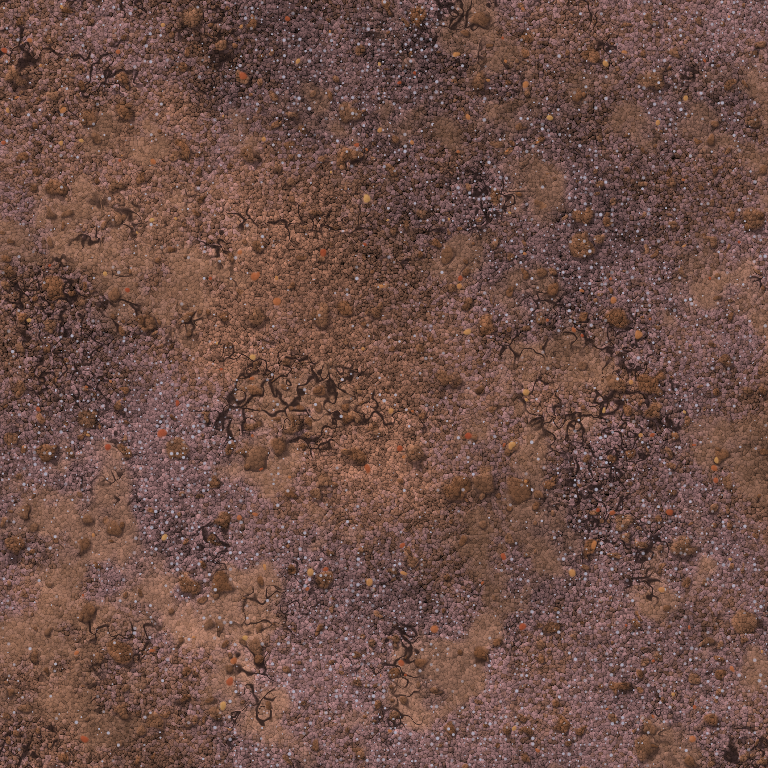
Write a WebGL 1 fragment shader that draws this texture.

```glsl
precision highp float;
// Draws dry reddish-brown soil: fine grit, dusty patches, clods, crevices and pale mineral specks.
uniform vec2 u_resolution;

const vec3 EARTH = vec3(0.430, 0.300, 0.242);
const vec3 MAUVE = vec3(0.405, 0.302, 0.300);
const vec3 DUST = vec3(0.515, 0.372, 0.295);
const vec3 CLOD = vec3(0.47, 0.305, 0.205);
const vec3 RUST = vec3(0.58, 0.25, 0.16);
const vec3 OCHRE = vec3(0.74, 0.56, 0.34);
const vec3 MINERAL = vec3(0.69, 0.68, 0.74);
const vec3 CREVICE = vec3(0.13, 0.09, 0.085);
const vec2 LIGHT = vec2(-0.45, 0.89);

vec2 hash2(vec2 p) {
  vec3 q = fract(p.xyx * vec3(0.1031, 0.1030, 0.0973));
  q += dot(q, q.yzx + 33.33);
  return fract((q.xx + q.yz) * q.zy);
}

// Nearest cell: xy = offset from its centre, z = distance to the border, w = random id.
vec4 cells(vec2 p) {
  vec2 base = floor(p);
  vec4 nearest = vec4(0.0);
  float first = 9.0;
  float second = 9.0;
  for (int y = -1; y <= 1; y++) {
    for (int x = -1; x <= 1; x++) {
      vec2 cell = base + vec2(float(x), float(y));
      vec2 offset = p - cell - hash2(cell);
      float d = length(offset);
      if (d < first) {
        second = first;
        first = d;
        nearest = vec4(offset, 0.0, hash2(cell + 71.0).x);
      } else {
        second = min(second, d);
      }
    }
  }
  nearest.z = second - first;
  return nearest;
}

// Cell values blended by distance into soft blotches, 0 to 1.
float softCells(vec2 p) {
  vec2 base = floor(p);
  float total = 0.0;
  float weights = 0.0;
  for (int y = -1; y <= 1; y++) {
    for (int x = -1; x <= 1; x++) {
      vec2 cell = base + vec2(float(x), float(y));
      vec2 offset = p - cell - hash2(cell);
      float weight = exp(-5.0 * dot(offset, offset));
      total += weight * hash2(cell + 37.0).y;
      weights += weight;
    }
  }
  return total / weights;
}

float blotches(vec2 p) {
  return 0.5 * softCells(p) + 0.3 * softCells(p * 2.3 + 17.0) + 0.2 * softCells(p * 5.1 + 41.0);
}

// Sparse round bits: xy = offset in radii, z = random id, w = 1 where one exists.
vec4 scatter(vec2 p, float share) {
  vec2 cell = floor(p);
  vec2 pick = hash2(cell + 13.0);
  float radius = mix(0.13, 0.34, pick.y * pick.y);
  vec2 centre = mix(vec2(radius), vec2(1.0 - radius), hash2(cell + 59.0));
  return vec4((p - cell - centre) / radius, hash2(cell + 97.0).x, step(pick.x, share));
}

float disc(vec2 offset, float softness) {
  return 1.0 - smoothstep(1.0 - softness, 1.0 + softness, length(offset));
}

// Relative brightness of a layer of lit grains with dark gaps.
float grit(vec4 grain, float variety, float relief, float gap) {
  float gapMask = 1.0 - smoothstep(0.0, 0.28, grain.z);
  return variety * (grain.w - 0.5) + relief * dot(grain.xy, LIGHT) - gap * (gapMask - 0.3);
}

// Lays domed clods and their cast shadows over the ground.
vec3 addClods(vec3 ground, vec2 p, float share, float texture) {
  vec4 clod = scatter(p, share);
  float body = disc(clod.xy, 0.25) * clod.w;
  float shadow = disc(clod.xy * 0.85 + LIGHT * 0.35, 0.3) * clod.w;
  vec3 tint = mix(CLOD, DUST, clod.z * 0.6);
  tint *= 0.95 + 0.2 * dot(clod.xy, LIGHT) + texture * 0.7;
  ground = mix(ground, CREVICE, shadow * 0.6);
  return mix(ground, tint, body * 0.8);
}

void main() {
  vec2 uv = gl_FragCoord.xy / min(u_resolution.x, u_resolution.y);
  vec2 warp = vec2(softCells(uv * 75.0), softCells(uv * 75.0 + 29.0)) - 0.5;

  // Broad tone
  float tone = blotches(uv * 5.0 + 3.0);
  float cool = blotches(uv * 4.0 + 53.0);
  float rough = blotches(uv * 9.0 + 83.0);
  float dust = smoothstep(0.50, 0.74, blotches(uv * 11.0 + 7.0));

  // Layered grit
  vec4 fine = cells(uv * 185.0);
  float texture = grit(fine, 0.42, 0.24, 0.34);
  texture += grit(cells(uv * 300.0 + 19.0), 0.34, 0.16, 0.14);
  texture += grit(cells(uv * 80.0 + warp), 0.12, 0.18, 0.12);
  texture *= mix(1.0, 0.5, dust) * (0.75 + 0.5 * rough);

  float mauve = smoothstep(0.3, 0.7, cool + 0.4 * (fine.w - 0.5));
  vec3 color = mix(EARTH, MAUVE, mauve);
  color = mix(color, DUST, dust * 0.75);
  color *= 1.0 + texture + 0.75 * (tone - 0.5);

  // Broken crevices
  float border = cells(uv * 24.0 + warp * 0.9).z;
  float crack = 1.0 - smoothstep(0.03, 0.15, border);
  color = mix(color, CREVICE, crack * smoothstep(0.56, 0.70, rough) * 0.8);

  // Clods, large to small
  color = addClods(color, uv * 23.0 + warp * 0.32, 0.13 + 0.2 * rough, texture);
  color = addClods(color, uv * 52.0 + warp * 0.5 + 31.0, 0.12 + 0.2 * rough, texture);

  // Pale bluish specks, gathered where the ground is cool
  float cluster = smoothstep(0.48, 0.70, cool) * (1.0 - dust);
  vec4 speck = scatter(uv * 145.0, 0.07 + 0.36 * cluster);
  color = mix(color, MINERAL, disc(speck.xy, 0.45) * speck.w * (0.35 + 0.6 * speck.z));

  // Rare rust and ochre chips
  vec4 chip = scatter(uv * 68.0 + warp * 0.4 + 11.0, 0.035);
  vec3 chipColor = mix(RUST, OCHRE, chip.z) * (1.0 + 0.15 * dot(chip.xy, LIGHT));
  color = mix(color, chipColor, disc(chip.xy, 0.3) * chip.w * 0.85);

  gl_FragColor = vec4(clamp(color, 0.0, 1.0), 1.0);
}
```
